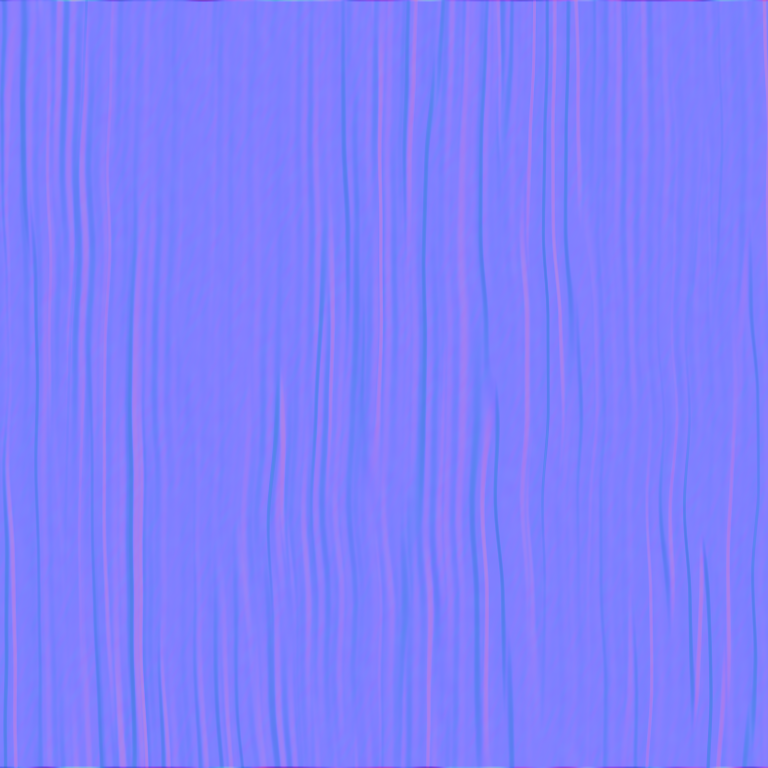
Give the GLSL for this texture map, as a Shadertoy shader.

```glsl
// Tangent-space normal map of vertical wood grain with tapering grooves.

// Grain layers: x = columns across the canvas, y = variations along it
const vec2 GROOVE_FREQ = vec2(66.0, 1.9);
const vec2 FIBRE_FREQ  = vec2(118.0, 2.8);
const vec2 TOOTH_FREQ  = vec2(165.0, 55.0);
const vec2 PATCH_FREQ  = vec2(11.0, 2.2);
const vec2 DRIFT_FREQ  = vec2(3.0, 2.5);
const vec2 WIGGLE_FREQ = vec2(9.0, 8.5);

// Relief heights in canvas units
const float GROOVE_DEPTH = 0.0036;
const float FIBRE_DEPTH  = 0.0036;
const float TOOTH_DEPTH  = 0.00055;

const vec2  GROOVE_EDGE = vec2(0.39, 0.58);  // noise levels of floor and rim
const float DRIFT       = 0.016;             // long sideways bend
const float WIGGLE      = 0.009;             // short sideways bend
const float SPACING     = 0.007;             // uneven column widths
const float TOOTH_SLANT = 0.35;
const float SLOPE_LIMIT = 0.75;              // steepest wall
const float FLATTEN     = 0.62;              // sideways share kept in the colour
const float SAMPLE_STEP = 0.0016;
const float SEAM_WIDTH  = 0.0030;
const float SEAM_SLOPE  = 2.2;

float hash(vec2 p) {
    return fract(sin(dot(p, vec2(127.1, 311.7))) * 43758.5453);
}

// Smooth 1D noise along one column, shifted so that columns do not line up
float columnNoise(float column, float y, float seed) {
    y += 17.0 * hash(vec2(column, seed));
    float cell = floor(y);
    float f = fract(y);
    float a = hash(vec2(column + seed * 7.3, cell));
    float b = hash(vec2(column + seed * 7.3, cell + 1.0));
    return mix(a, b, f * f * (3.0 - 2.0 * f));
}

// Blend of neighbouring columns
float streakNoise(vec2 p, float seed) {
    float column = floor(p.x);
    float f = fract(p.x);
    f = f * f * (3.0 - 2.0 * f);
    return mix(columnNoise(column, p.y, seed),
               columnNoise(column + 1.0, p.y, seed), f);
}

// Bend the straight columns into wandering grain
vec2 bendGrain(vec2 uv) {
    float drift = streakNoise(uv * DRIFT_FREQ, 1.0) - 0.5;
    float wiggle = streakNoise(uv * WIGGLE_FREQ, 11.0) - 0.5;
    float gap = streakNoise(uv * vec2(19.0, 0.5), 2.0) - 0.5;
    return vec2(uv.x + DRIFT * drift + WIGGLE * wiggle + SPACING * gap, uv.y);
}

float woodHeight(vec2 uv) {
    vec2 p = bendGrain(uv);

    // Thresholded streaks: flat bands with soft walls that close to points
    float groove = smoothstep(GROOVE_EDGE.x, GROOVE_EDGE.y,
                              streakNoise(p * GROOVE_FREQ, 3.0)) - 0.5;
    groove *= mix(0.1, 1.2, smoothstep(0.2, 0.8, streakNoise(p * PATCH_FREQ, 6.0)));

    // Fine fibres gathered in patches
    float fibrePatch = smoothstep(0.3, 0.8, streakNoise(p * PATCH_FREQ, 4.0));
    float fibre = streakNoise(p * FIBRE_FREQ, 5.0) - 0.5;
    fibre *= mix(0.2, 1.2, fibrePatch);

    // Faint slanted surface tooth
    vec2 slanted = vec2(uv.x - TOOTH_SLANT * uv.y, uv.y);
    float tooth = streakNoise(slanted * TOOTH_FREQ, 8.0);

    return GROOVE_DEPTH * groove + FIBRE_DEPTH * fibre + TOOTH_DEPTH * tooth;
}

// Broken steep lip along the top and bottom borders
vec2 seamSlope(vec2 uv) {
    float border = min(uv.y, 1.0 - uv.y);
    float mask = 1.0 - smoothstep(0.2 * SEAM_WIDTH, SEAM_WIDTH, border);
    float side = step(0.5, uv.y);
    float dash = streakNoise(vec2(uv.x * 34.0, side * 5.0), 9.0);
    float lean = streakNoise(vec2(uv.x * 50.0, side * 5.0), 10.0);
    return mask * SEAM_SLOPE * vec2(0.5 * (lean - 0.5), dash - 0.65);
}

void mainImage(out vec4 fragColor, in vec2 fragCoord) {
    vec2 uv = fragCoord / iResolution.xy;

    // Central differences give the surface slope
    vec2 e = vec2(SAMPLE_STEP, 0.0);
    vec2 slope = vec2(woodHeight(uv + e.xy) - woodHeight(uv - e.xy),
                      woodHeight(uv + e.yx) - woodHeight(uv - e.yx))
               / (2.0 * SAMPLE_STEP);

    // Ease off the steepest walls
    slope /= sqrt(1.0 + dot(slope, slope) / (SLOPE_LIMIT * SLOPE_LIMIT));

    // Pack the softened normal into colour
    vec3 normal = normalize(vec3(seamSlope(uv) - slope, 1.0));
    normal.xy *= FLATTEN;
    fragColor = vec4(0.5 + 0.5 * normal, 1.0);
}
```
